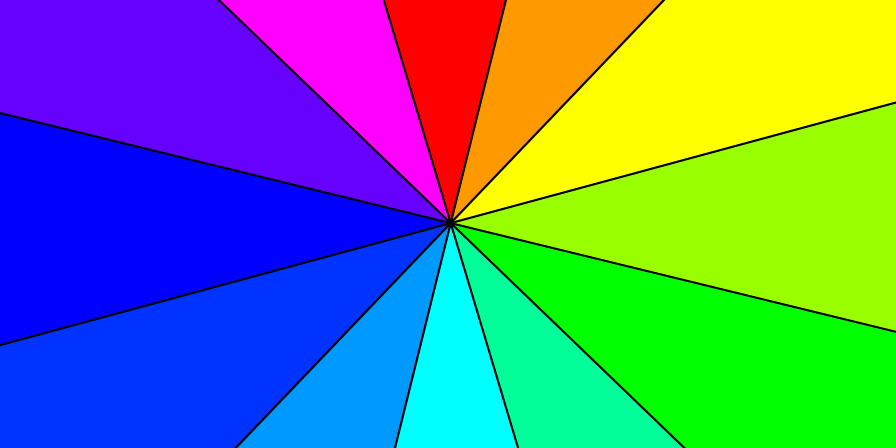
Give the GLSL for this background, as a Shadertoy shader.

```glsl
// A wheel of twelve flat colour wedges, parted by thin black spokes.
// The polar angle picks a wedge and its hue; the distance to the nearest
// wedge border draws the spokes, which meet in a small dark hub.

#define CENTER vec2(0.006, 0.002)  // hub offset from mid canvas, in heights
#define WEDGES 12
#define TURN 16.1                  // angle of the first spoke, degrees
#define SPOKE_HALF_WIDTH 0.0024
#define HUB_RADIUS 0.011

// Hue in degrees of each wedge, counter-clockwise from the first spoke
const float WEDGE_HUES[WEDGES] = float[WEDGES](
    60.0, 36.0, 0.0, 300.0, 264.0, 240.0,
    228.0, 204.0, 180.0, 156.0, 120.0, 84.0);

// Fully saturated colour of a hue in degrees
vec3 hueColor(float hue) {
    vec3 offset = mod(hue / 60.0 + vec3(0.0, 4.0, 2.0), 6.0);
    return clamp(abs(offset - 3.0) - 1.0, 0.0, 1.0);
}

// Small uneven tilt of the spokes, in degrees, as layered cosines
float spokeTilt(float angle) {
    float a = radians(angle);
    return -0.45 * cos(2.0 * a) - 0.18 * cos(4.0 * a) - 0.32 * cos(6.0 * a);
}

void mainImage(out vec4 fragColor, in vec2 fragCoord) {
    float pixel = 1.0 / iResolution.y;
    vec2 p = (fragCoord - 0.5 * iResolution.xy) * pixel - CENTER;
    float radius = length(p);

    // Wedge index and position within the wedge
    float angle = radius > 0.0 ? degrees(atan(p.y, p.x)) - TURN : 0.0;
    angle = mod(angle - spokeTilt(angle), 360.0);
    float wedgeSize = 360.0 / float(WEDGES);
    float wedge = angle / wedgeSize;
    int index = min(int(wedge), WEDGES - 1);
    vec3 color = hueColor(WEDGE_HUES[index]);

    // Spokes and hub as one distance field
    float toBorder = (0.5 - abs(fract(wedge) - 0.5)) * wedgeSize;
    float spokes = radius * sin(radians(toBorder)) - SPOKE_HALF_WIDTH;
    float ink = min(spokes, radius - HUB_RADIUS);
    color *= smoothstep(-0.6 * pixel, 0.6 * pixel, ink);

    fragColor = vec4(color, 1.0);
}
```
